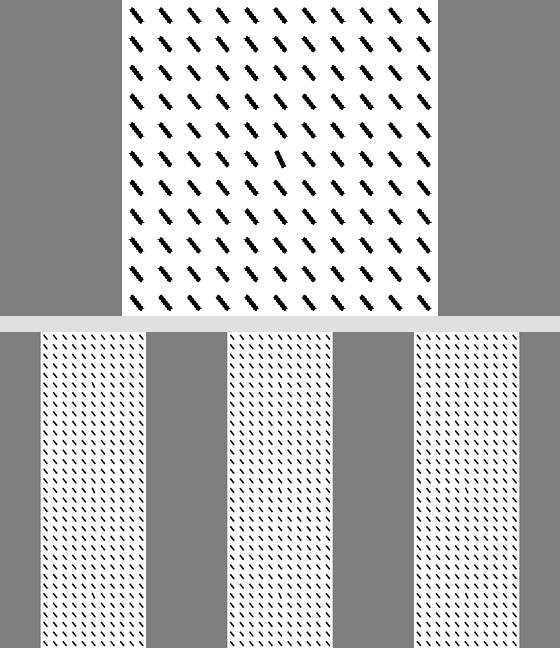
Top: one tile. Bottom: repeated 3 by 3.
This pattern is drawn by a Shadertoy shader. Its source:

```glsl
// A centred white square on grey, holding an 11 by 11 grid of slanted black bars.
// Each bar is a rotated box with serrated sides; the middle bar is steeper
// and more finely serrated. The rows fill the height, so the grid wraps.

// Triangle wave of period 1, from -0.5 to 0.5
float triangleWave(float x) {
    return abs(fract(x) - 0.5) * 2.0 - 0.5;
}

// Signed distance to a bar slanting down to the right, in cell units
float serratedBar(vec2 p, float angle, float period, float depth) {
    vec2 axis = vec2(cos(angle), -sin(angle));
    vec2 q = vec2(dot(p, axis), dot(p, vec2(-axis.y, axis.x)));

    // Mirrored phase gives the bar half-turn symmetry
    vec2 side = vec2(q.x < 0.0 ? -1.0 : 1.0, q.y < 0.0 ? -1.0 : 1.0);
    vec2 teeth = depth * vec2(triangleWave(q.y * side.x / period + 0.25),
                              triangleWave(q.x * side.y / period));

    vec2 d = abs(q) - vec2(0.316, 0.081) - teeth;
    return length(max(d, 0.0)) + min(max(d.x, d.y), 0.0);
}

void mainImage(out vec4 fragColor, in vec2 fragCoord) {
    // Grid units: the square spans -5.5 to 5.5
    float pixel = 11.0 / iResolution.y;
    vec2 p = (fragCoord - 0.5 * iResolution.xy) * pixel;
    vec2 cell = floor(p + 0.5);
    vec2 local = p - cell - vec2(0.007, -0.042);

    // Bars, with the odd one in the central cell
    bool central = cell == vec2(0.0);
    float bar = central ? serratedBar(local, radians(64.5), 0.056, 0.014)
                        : serratedBar(local, radians(51.5), 0.115, 0.03);
    float ink = 1.0 - smoothstep(-0.5, 0.5, bar / pixel);

    // White square over the grey margins
    float square = smoothstep(-0.5, 0.5, (5.5 - abs(p.x)) / pixel);
    vec3 color = mix(vec3(0.495), vec3(1.0 - ink), square);
    fragColor = vec4(color, 1.0);
}
```
